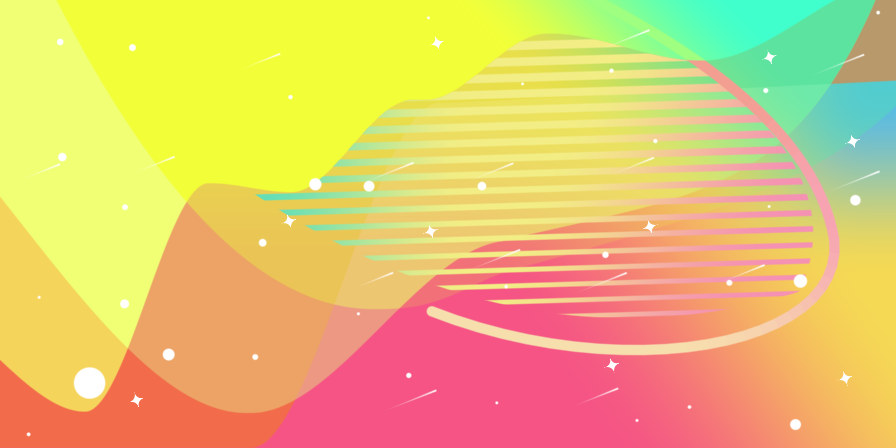
This background is drawn by a WebGL 1 fragment shader. Its source:

```glsl
precision highp float;

uniform vec2 u_resolution;

float hash(vec2 p) {
  return fract(sin(dot(p, vec2(127.1, 311.7))) * 43758.547);
}

// Heights of the four overlapping waves: crest, valley, bowl, rose
vec4 waveHeights(float x) {
  float crest = 0.331 - 0.25 * smoothstep(-0.21, 0.19, x) + 0.51 * smoothstep(0.19, 0.465, x)
    - 0.02 * smoothstep(0.47, 0.65, x) + 0.206 * smoothstep(0.65, 0.92, x)
    + 0.148 * smoothstep(0.95, 1.22, x) - 0.06 * smoothstep(1.23, 1.56, x)
    + 0.187 * smoothstep(1.57, 2.02, x);

  float t = max(x - 1.12, 0.0) / 0.833;
  float valley = 0.943 - 0.865 * smoothstep(-0.47, 0.55, x) + 0.385 * smoothstep(0.56, 1.14, x)
    + 0.534 * (0.35 * t + 0.65 * t * t * t * t * t);

  float left = max(0.833 - x, 0.0);
  float right = max(x - 0.833, 0.0);
  float bowl = 0.31 + 1.38 * left * left
    + 0.28 * right * smoothstep(0.0, 0.3, right) + 0.05 * pow(right, 6.0);

  float rose = 0.77 * smoothstep(0.56, 0.98, x) + 0.05 * max(x - 1.0, 0.0);
  return vec4(crest, valley, bowl, rose);
}

vec2 bezier(vec2 a, vec2 b, vec2 c, vec2 d, float t) {
  float s = 1.0 - t;
  return s * s * s * a + 3.0 * s * s * t * b + 3.0 * s * t * t * c + t * t * t * d;
}

// Progress 0..1 is the upper arc, 1..2 the lower arc
vec2 ringPoint(float progress) {
  vec2 joint = vec2(1.862, 0.466);
  if (progress < 1.0) {
    return bezier(vec2(1.302, 1.013), vec2(1.64, 0.844), vec2(1.828, 0.661), joint, progress);
  }
  return bezier(joint, vec2(1.888, 0.219), vec2(1.38, 0.141), vec2(0.964, 0.305), progress - 1.0);
}

float segmentDistance(vec2 p, vec2 a, vec2 b) {
  vec2 ab = b - a;
  return length(p - a - ab * clamp(dot(p - a, ab) / dot(ab, ab), 0.0, 1.0));
}

// Random offset of a grid cell, kept away from the cell border
vec2 jitter(vec2 cell, float seed, float spread) {
  return 0.5 + spread * (vec2(hash(cell + seed), hash(cell + seed + 7.3)) - 0.5);
}

void main() {
  vec2 p = gl_FragCoord.xy / u_resolution * vec2(2.0, 1.0);
  float px = 1.0 / u_resolution.y;

  // Coverage above each wave, corrected for its slope
  vec4 h = waveHeights(p.x);
  vec4 slope = (waveHeights(p.x + 0.002) - waveHeights(p.x - 0.002)) / 0.004;
  vec4 above = smoothstep(-px, px, (p.y - h) / sqrt(1.0 + slope * slope));

  // Ground: coral, pink, amber and blue
  vec3 warm = mix(vec3(0.96, 0.33, 0.52), vec3(0.96, 0.85, 0.33), smoothstep(1.35, 2.2, p.x + 0.7 * p.y));
  warm = mix(warm, vec3(0.34, 0.73, 0.9), smoothstep(0.38, 0.8, p.y) * smoothstep(1.5, 1.95, p.x));
  vec3 color = mix(warm, vec3(0.95, 0.42, 0.29), above.w);

  // Translucent sheets
  float diagonal = p.x + p.y;
  color = mix(color, vec3(0.9, 0.86, 0.5), 0.5 * above.y);
  vec3 sheet = mix(vec3(0.91, 0.9, 0.28), vec3(0.3, 0.92, 0.65), smoothstep(2.0, 2.6, diagonal));
  float density = mix(0.5, 0.9, smoothstep(0.4, 0.8, p.y)) * mix(0.4, 1.0, above.y);
  color = mix(color, sheet, density * above.z);
  color = mix(color, vec3(1.0, 0.95, 0.75), 0.14 * (1.0 - above.w) * above.z * above.y);

  // Bright upper sheet
  vec3 sky = mix(vec3(0.95, 1.0, 0.22), vec3(0.25, 1.0, 0.8), smoothstep(2.0, 2.65, diagonal));
  sky = mix(vec3(0.94, 1.0, 0.45), sky, above.z);
  sky = mix(vec3(0.96, 0.83, 0.36), sky, above.y);
  color = mix(color, sky, above.x);

  // Striped blob
  float stripe = abs(fract((p.y - 0.03 * p.x) * 28.0 + 0.33) - 0.5);
  float halfWidth = mix(0.15, 0.27, smoothstep(0.3, 0.9, p.y));
  float blob = (1.0 - above.x)
    * smoothstep(-px, px, p.y - 0.29 - 0.4 * (1.4 - p.x) * (1.4 - p.x))
    * smoothstep(-px, px, 1.815 - 1.85 * (p.y - 0.48) * (p.y - 0.48) - p.x);
  vec3 stripeColor = mix(vec3(0.38, 0.87, 0.72), vec3(0.95, 0.93, 0.52), smoothstep(0.55, 1.05, p.x));
  stripeColor = mix(stripeColor, vec3(0.96, 0.57, 0.7), smoothstep(1.15, 1.75, p.x - 0.5 * (p.y - 0.5)));
  color = mix(color, stripeColor, blob * smoothstep(28.0 * px, -28.0 * px, stripe - halfWidth));

  // Open ring
  float ringDistance = 9.0;
  float progress = 0.0;
  vec2 previous = ringPoint(0.0);
  for (int i = 1; i <= 48; i++) {
    float t = float(i) / 24.0;
    vec2 next = ringPoint(t);
    float d = segmentDistance(p, previous, next);
    if (d < ringDistance) {
      ringDistance = d;
      progress = t;
    }
    previous = next;
  }
  vec3 ringColor = mix(vec3(0.95, 0.62, 0.57), vec3(0.97, 0.64, 0.7), smoothstep(0.4, 0.9, progress));
  ringColor = mix(ringColor, vec3(0.97, 0.87, 0.68), smoothstep(0.9, 1.6, progress));
  ringColor = mix(ringColor, vec3(0.62, 1.0, 0.5), above.x);
  color = mix(color, ringColor, smoothstep(px, -px, ringDistance - 0.0115));

  // Scattered dots, with one large dot at the lower left
  vec2 cell = floor(p * 4.0);
  vec2 q = (fract(p * 4.0) - jitter(cell, 3.0, 0.8)) / 4.0;
  float radius = mix(0.003, 0.015, pow(hash(cell + 19.0), 2.0));
  float white = smoothstep(px, -px, length(q) - radius);
  white = max(white, smoothstep(px, -px, length(p - vec2(0.2, 0.145)) - 0.035));

  // Tapered streaks
  q = (fract(p * 4.0) - jitter(cell, 41.0, 0.4)) / 4.0;
  float along = dot(q, vec2(0.93, 0.37));
  float across = abs(dot(q, vec2(-0.37, 0.93)));
  float reach = mix(0.03, 0.065, hash(cell + 5.0));
  float taper = clamp(0.5 + 0.5 * along / reach, 0.0, 1.0);
  float streak = smoothstep(px, -px, across - 0.002 * taper) * smoothstep(px, -px, abs(along) - reach);
  white = max(white, streak * taper * step(0.45, hash(cell + 29.0)));

  // Four-pointed stars
  cell = floor(p * 2.5);
  q = abs((fract(p * 2.5) - jitter(cell, 11.0, 0.7)) / 2.5 * mat2(0.96, 0.28, -0.28, 0.96));
  float star = smoothstep(0.155, 0.125, sqrt(q.x) + sqrt(q.y));
  white = max(white, star * step(0.5, hash(cell + 61.0)));

  gl_FragColor = vec4(mix(color, vec3(1.0), white), 1.0);
}
```
